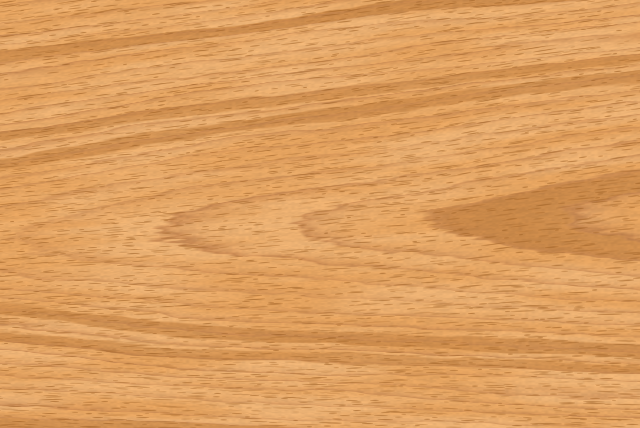
A Shadertoy shader for this texture:

```glsl
// Flat-sawn light wood: nested cathedral growth rings, dark bands and fine pores.

float hash(vec2 p) {
    vec3 q = fract(vec3(p.xyx) * 0.1031);
    q += dot(q, q.yzx + 33.33);
    return fract((q.x + q.y) * q.z);
}

float noise(vec2 p) {
    vec2 cell = floor(p), f = fract(p);
    f = f * f * (3.0 - 2.0 * f);
    return mix(mix(hash(cell), hash(cell + vec2(1, 0)), f.x),
               mix(hash(cell + vec2(0, 1)), hash(cell + vec2(1, 1)), f.x), f.y);
}

// Ring number: hyperbolas with tips on the left, counted outwards
float ringField(vec2 p, vec2 grain) {
    float v = p.y - 0.44 - 0.04 * p.x;
    v += 0.022 * (noise(p * vec2(2.2, 5.0) + 7.0) - 0.5);
    float t = (sqrt(v * v + 0.0144) - 0.08 * p.x - 0.116) / 0.0256;
    float outer = smoothstep(0.0, 2.5, t);
    t += outer * 0.9 * (noise(vec2(p.x * 1.5 + 20.0, t * 0.7 + 40.0)) - 0.5);
    t += 0.22 * (noise(grain * vec2(9.0, 45.0)) - 0.5);
    return t + 0.16 * (noise(grain * vec2(22.0, 190.0)) - 0.5);
}

float band(float t, float centre, float halfWidth) {
    return 1.0 - smoothstep(halfWidth - 0.1, halfWidth + 0.1, abs(t - centre));
}

// Thin tapered strokes scattered along the grain, in three sizes
float pores(vec2 grain, float pixel) {
    float ink = 0.0;
    for (int layer = 0; layer < 3; layer++) {
        float k = float(layer);
        vec2 size = vec2(0.042, 0.0075) * (1.0 + 0.5 * k);
        for (int j = -1; j <= 1; j++) {
            float row = floor(grain.y / size.y) + float(j);
            float x = grain.x / size.x + 17.0 * hash(vec2(row, k + 3.0));
            vec2 id = vec2(floor(x) + 31.0 * k, row + 57.0 * k);
            float reach = mix(0.12, 0.46, hash(id + 5.1));
            float along = abs(fract(x) - 0.5) / reach;
            float tilt = (fract(x) - 0.5) * size.x * 0.06 * (hash(id + 2.7) - 0.3);
            float centre = (row + hash(id + 9.3)) * size.y + tilt;
            float taper = sqrt(max(1.0 - along * along, 0.0));
            float width = 0.0007 * taper + 0.8 * pixel;
            float stroke = 1.0 - smoothstep(0.0, width, abs(grain.y - centre));
            float density = 0.22 + 0.42 * noise(id * vec2(0.35, 0.09));
            float present = step(hash(id), density);
            ink = max(ink, stroke * taper * present * mix(0.3, 1.0, hash(id + 1.9)));
        }
    }
    return ink;
}

void mainImage(out vec4 fragColor, in vec2 fragCoord) {
    vec2 p = fragCoord / iResolution.y;
    float pixel = 1.0 / iResolution.y;

    // Fibres rise to the right in the upper part and sink slightly below
    float slope = 0.15 * smoothstep(-0.1, 0.8, p.y) - 0.03;
    vec2 grain = vec2(p.x, p.y - slope * (p.x - 0.75));
    grain.y += 0.006 * (noise(p * vec2(5.0, 9.0)) - 0.5) + 2.0;

    float t = ringField(p, grain);
    float u = fract(t);

    // Pale wood with soft variation along the rings
    vec3 honey = vec3(0.895, 0.638, 0.372);
    vec3 cream = vec3(0.925, 0.697, 0.455);
    float tone = 0.6 * noise(vec2(p.x * 3.0, t * 1.1 + 50.0))
               + 0.4 * noise(grain * vec2(6.0, 60.0));
    vec3 color = mix(honey, cream, smoothstep(0.2, 0.8, tone));

    // Wide dark growth bands
    float dark = band(t, -3.5, 0.5) + 0.9 * band(t, 4.0, 0.48)
               + 0.8 * band(t, 5.65, 0.42) + 0.9 * band(t, 12.6, 0.6);
    dark *= 0.72 + 0.4 * noise(vec2(p.x * 2.5, t * 2.0 + 90.0));
    color = mix(color, vec3(0.79, 0.535, 0.285), min(dark, 1.0));

    // Ring edges: sharp on the outside, fading inwards
    float edge = max(exp(-7.0 * (1.0 - u)), 1.0 - smoothstep(0.0, 0.09, u));
    edge *= 0.3 + 0.6 * noise(vec2(p.x * 2.0 + 11.0, t * 0.8 + 70.0));
    color = mix(color, vec3(0.755, 0.505, 0.30), edge);

    // Fine fibres and surface roughness
    float fibre = noise(grain * vec2(28.0, 260.0)) - 0.5;
    float rough = noise(grain * vec2(130.0, 330.0) + 13.0) - 0.5;
    color *= 1.0 + 0.045 * fibre + 0.06 * rough;

    color = mix(color, vec3(0.61, 0.365, 0.13), 0.58 * pores(grain, pixel));
    fragColor = vec4(color, 1.0);
}
```
